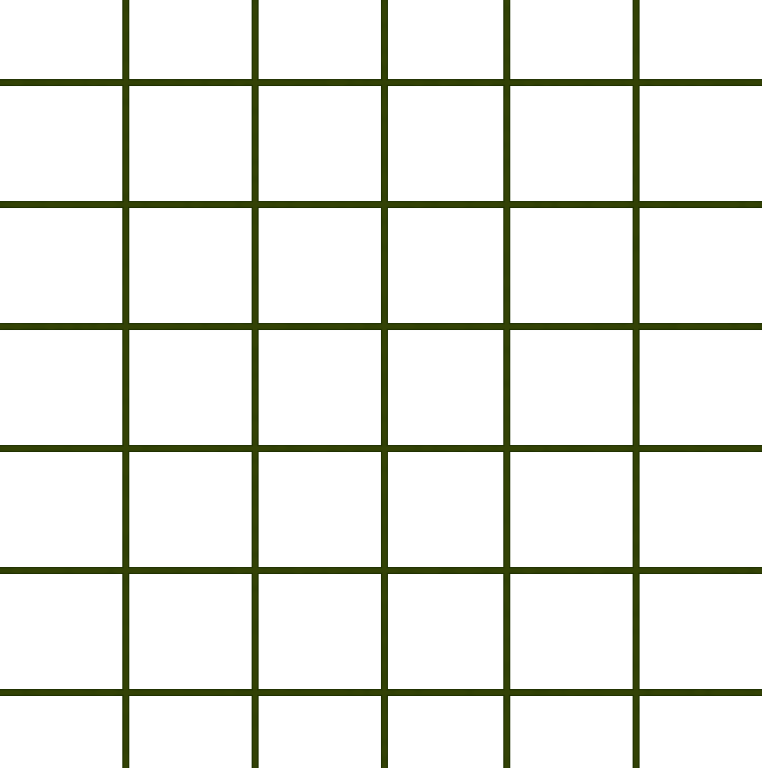
A WebGL 1 fragment shader for this pattern:

```glsl
precision highp float;

uniform vec2 u_resolution;

// Lengths are fractions of the canvas height
#define PITCH vec2(0.1684, 0.15885)
#define FIRST_LINE vec2(0.1638, 0.0983)
#define LAST_INDEX vec2(4.0, 5.0)
#define LINE_WIDTH 0.0091
#define NARROW_BY 0.00914
#define NARROW_COLUMN_X 0.58
#define WEAR_SCALE 90.0
#define WEAR_AMOUNT 0.35
#define PAPER vec3(1.0)
#define INK vec3(0.20, 0.26, 0.02)
#define DARK_INK vec3(0.12, 0.19, 0.0)

float hash(vec2 p) {
  vec3 q = fract(vec3(p.xyx) * 0.1031);
  q += dot(q, q.yzx + 33.33);
  return fract((q.x + q.y) * q.z);
}

float valueNoise(vec2 p) {
  vec2 cell = floor(p);
  vec2 t = fract(p);
  t = t * t * (3.0 - 2.0 * t);
  float low = mix(hash(cell), hash(cell + vec2(1.0, 0.0)), t.x);
  float high = mix(hash(cell + vec2(0.0, 1.0)), hash(cell + vec2(1.0)), t.x);
  return mix(low, high, t.y);
}

// Distance to the nearest vertical (x) and horizontal (y) line centre
vec2 gridDistance(vec2 p) {
  // One column is narrower, so everything right of its middle shifts left
  p.x += NARROW_BY * step(NARROW_COLUMN_X, p.x);
  vec2 offset = p - FIRST_LINE;
  vec2 index = clamp(floor(offset / PITCH + 0.5), vec2(0.0), LAST_INDEX);
  return abs(offset - index * PITCH);
}

void main() {
  vec2 p = gl_FragCoord.xy / u_resolution.y;
  float pixel = 1.0 / u_resolution.y;
  float halfWidth = 0.5 * LINE_WIDTH;
  vec2 d = gridDistance(p);
  float nearest = min(d.x, d.y);

  // Antialiased line coverage
  float coverage = clamp((halfWidth - nearest) / pixel + 0.5, 0.0, 1.0);

  // Darker rims with faint uneven inking
  float rim = smoothstep(0.45, 0.85, nearest / halfWidth);
  float wear = valueNoise(p * WEAR_SCALE) - 0.5;
  vec3 ink = mix(INK, DARK_INK, clamp(rim + WEAR_AMOUNT * wear, 0.0, 1.0));

  gl_FragColor = vec4(mix(PAPER, ink, coverage), 1.0);
}
```
